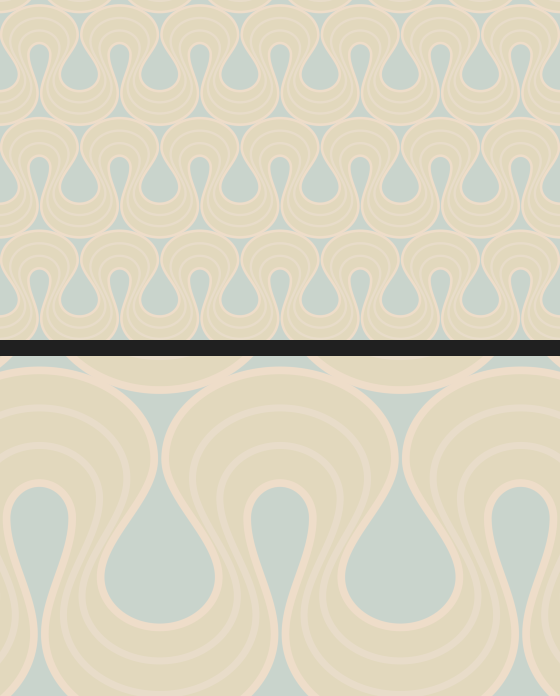
Top, the full canvas; bottom, a detail of the centre.
Reproduce this pattern procedurally as a Shadertoy shader.

```glsl
// Approximate signed distance to an ellipse
float ellipse(vec2 q, vec2 r) {
    float k = length(q / r);
    return (k - 1.0) * (k + 1e-4) / (length(q / (r * r)) + 1e-5);
}

// Signed distance to one strand of the ribbon; t = 0 is its upper edge, 1 its lower.
// Half a wave: arch centred on x = 0, bowl centred on x = 55.
float strand(vec2 p, float t) {
    float archTop = mix(7.5, 59.0, t), archY = mix(48.0, 75.0, t);
    float bowlEnd = mix(125.0, 171.0, t), bowlY = mix(102.0, 128.0, t);
    float archWidth = mix(52.5, 15.0, t), bowlWidth = mix(27.0, 52.5, t);

    if (p.y < archY)
        return ellipse(p - vec2(0.0, archY), vec2(archWidth, archY - archTop));
    if (p.y > bowlY)
        return -ellipse(p - vec2(55.0, bowlY), vec2(bowlWidth, bowlEnd - bowlY));

    // S-shaped neck, divided by its slope to keep the line width even
    float drop = bowlY - archY;
    float s = (p.y - archY) / drop;
    float shift = 55.0 - bowlWidth - archWidth;
    float slope = 6.0 * s * (1.0 - s) * shift / drop;
    return (p.x - archWidth - shift * s * s * (3.0 - 2.0 * s)) / sqrt(1.0 + slope * slope);
}

float stroke(float d, float halfWidth, float aa) {
    return 1.0 - smoothstep(halfWidth - aa, halfWidth + aa, abs(d));
}

void mainImage(out vec4 fragColor, in vec2 fragCoord) {
    // The canvas is 768 units wide, measured down from the top left
    float unit = 768.0 / iResolution.x;
    float aa = 0.7 * unit;
    vec2 p = vec2(fragCoord.x, iResolution.y - fragCoord.y) * unit;

    // Mirrored waves across, rows down
    p.x = abs(mod(p.x + 1.0, 110.0) - 55.0);
    p.y = mod(p.y, 154.5);

    vec3 color = vec3(0.79, 0.83, 0.80);

    // Bowls of the row above hang into this one
    for (int row = 1; row >= 0; row--) {
        vec2 q = p + vec2(0.0, 154.5 * float(row));
        float upper = strand(q, 0.0);
        float lower = strand(q, 1.0);
        float band = max(upper, -lower);
        color = mix(color, vec3(0.885, 0.847, 0.74), 1.0 - smoothstep(-aa, aa, band));

        // Inner stripes
        for (int i = 1; i < 3; i++) {
            float d = strand(q, float(i) / 3.0);
            color = mix(color, vec3(0.91, 0.863, 0.79), stroke(d, 1.6, aa));
        }

        // Edges
        float edge = min(abs(upper), abs(lower));
        color = mix(color, vec3(0.935, 0.865, 0.79), stroke(edge, 1.75, aa));
    }
    fragColor = vec4(color, 1.0);
}
```
